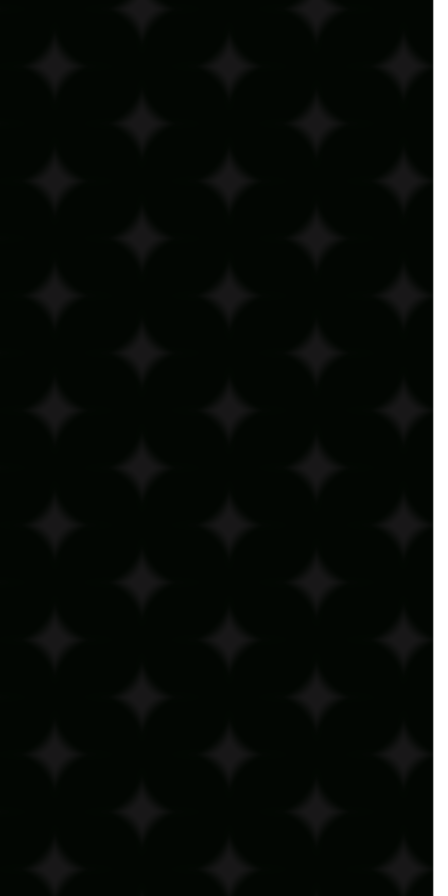
This pattern is drawn by a WebGL 1 fragment shader. Its source:

```glsl
precision highp float;

// Soft grey four-pointed stars on near-black green, in a staggered lattice,
// with a plain white strip down the right side. Two offset rectangular grids
// are folded by mod; each star is a blurred superellipse with concave sides.

uniform vec2 u_resolution;

// Lengths are in canvas widths.
const vec2 SPACING = vec2(0.3893, 0.2560);
const vec2 FIRST_STAR = vec2(0.1224, 0.0599);
const vec2 STAR_REACH = vec2(0.092, 0.100);
const float CONCAVITY = 0.6;
const float ARM_BLUR = 0.0042;
const float STRIP_LEFT = 0.967;

const vec3 GROUND = vec3(0.006, 0.024, 0.006);
const vec3 STAR = vec3(0.095, 0.092, 0.095);
const vec3 STRIP = vec3(1.0);

// Offset from the nearest point of a rectangular grid.
vec2 gridOffset(vec2 p, vec2 origin, vec2 spacing) {
  return mod(p - origin + 0.5 * spacing, spacing) - 0.5 * spacing;
}

// Star coverage: full in the core, fading out along four tapering arms.
float softStar(vec2 p, vec2 reach, float blur) {
  vec2 q = sqrt(p * p + blur * blur) / reach;
  vec2 powered = pow(q, vec2(CONCAVITY));
  float d = pow(powered.x + powered.y, 1.0 / CONCAVITY);
  return 1.0 - smoothstep(0.35, 1.2, d);
}

// Faint haze that carries the arms on into the gaps.
float armHaze(vec2 p, vec2 spacing) {
  vec2 across = exp(-pow(p / 0.013, vec2(2.0) * 0.0 + 1.0) * (p / 0.013));
  vec2 fade = 1.0 - smoothstep(vec2(0.0), 0.5 * spacing, abs(p));
  return 0.16 * across.x * fade.y + 0.08 * across.y * fade.x;
}

float starLayer(vec2 p, vec2 origin) {
  vec2 q = gridOffset(p, origin, SPACING);
  return max(softStar(q, STAR_REACH, ARM_BLUR), armHaze(abs(q), SPACING));
}

void main() {
  vec2 p = gl_FragCoord.xy / u_resolution.x;
  float pixel = 1.0 / u_resolution.x;

  // Two grids, the second shifted by half a cell both ways.
  float stars = max(starLayer(p, FIRST_STAR),
                    starLayer(p, FIRST_STAR + 0.5 * SPACING));
  vec3 color = mix(GROUND, STAR, stars);

  // White strip with a smoothed edge.
  float strip = smoothstep(STRIP_LEFT - pixel, STRIP_LEFT + pixel, p.x);
  gl_FragColor = vec4(mix(color, STRIP, strip), 1.0);
}
```
